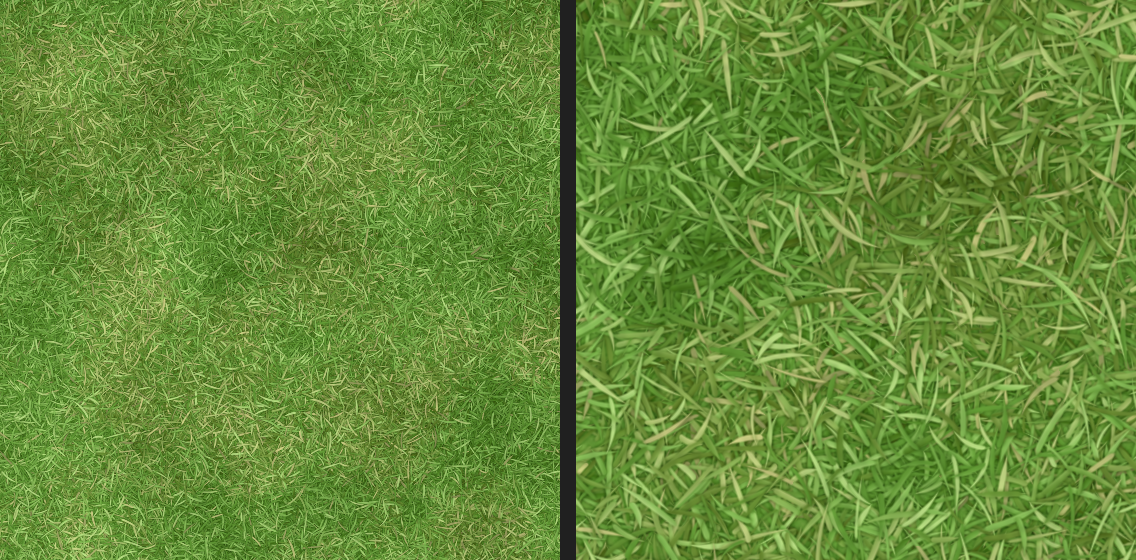
Left, the full canvas; right, a detail of the centre.
Write a three.js fragment shader that draws this texture.

```glsl
// A mown lawn seen from above: fine curved blades pointing every way.
// Turned grids of blades are stacked from dark and deep to bright and high,
// each blade casting a soft shadow; broad noise makes lush and dry patches.
varying vec2 vUv;

const int LAYERS = 22;
const float CELLS_DEEP = 48.0;      // blade cells across the canvas, lowest layer
const float CELLS_HIGH = 36.0;      // same, topmost layer
const float BLADE_HALF_WIDTH = 0.00135;
const float EDGE = 0.0009;          // half width of the smoothed edge
const float SHADOW_REACH = 0.0024;
const vec3 SHADOW = vec3(0.14, 0.11, 0.20);   // share of light a shadow takes
const float TONE_MEAN = 0.61;
const float TONE_SPREAD = 0.85;
const float STRAW_SHARE = 0.05;

const vec3 DEEP_GREEN = vec3(0.24, 0.42, 0.07);
const vec3 LEAF_GREEN = vec3(0.37, 0.58, 0.20);
const vec3 LIGHT_GREEN = vec3(0.51, 0.71, 0.33);
const vec3 PALE_GREEN = vec3(0.69, 0.83, 0.49);
const vec3 STRAW = vec3(0.76, 0.74, 0.48);
const vec3 EARTH = vec3(0.42, 0.50, 0.20);
const vec3 DRY_SHIFT = vec3(0.03, -0.055, -0.01);

vec4 hash4(vec3 p) {
  vec4 q = fract(p.xyzx * vec4(0.1031, 0.1030, 0.0973, 0.1099));
  q += dot(q, q.wzxy + 33.33);
  return fract((q.xxyz + q.yzzw) * q.zywx);
}

float valueNoise(vec2 p) {
  vec2 cell = floor(p), f = fract(p);
  f = f * f * (3.0 - 2.0 * f);
  float a = hash4(vec3(cell, 91.0)).x;
  float b = hash4(vec3(cell + vec2(1.0, 0.0), 91.0)).x;
  float c = hash4(vec3(cell + vec2(0.0, 1.0), 91.0)).x;
  float d = hash4(vec3(cell + 1.0, 91.0)).x;
  return mix(mix(a, b, f.x), mix(c, d, f.x), f.y);
}

float fbm(vec2 p) {
  float sum = 0.0, gain = 0.5;
  for (int i = 0; i < 4; i++) {
    sum += gain * valueNoise(p);
    p = mat2(1.6, 1.2, -1.2, 1.6) * p + 17.3;
    gain *= 0.5;
  }
  return sum / 0.9375;
}

vec3 grassRamp(float tone) {
  vec3 c = mix(DEEP_GREEN, LEAF_GREEN, smoothstep(0.0, 0.4, tone));
  c = mix(c, LIGHT_GREEN, smoothstep(0.4, 0.75, tone));
  return mix(c, PALE_GREEN, smoothstep(0.75, 1.1, tone));
}

// Draws one layer of blades over the colour below it.
vec3 addBlades(vec3 below, vec2 uv, float layer, float height, float dry, float lush) {
  float cells = mix(CELLS_DEEP, CELLS_HIGH, height);
  float turn = layer * 2.4;
  mat2 grid = mat2(cos(turn), sin(turn), -sin(turn), cos(turn));
  vec2 p = grid * (uv - 0.5) * cells + 100.0 + layer * 7.37;
  vec2 home = floor(p);

  for (int y = -1; y <= 1; y++) {
    for (int x = -1; x <= 1; x++) {
      vec2 cell = home + vec2(float(x), float(y));
      vec4 place = hash4(vec3(cell, layer + 1.0));
      vec4 look = hash4(vec3(cell, layer + 41.0));

      // Blade space: along runs from -1 at the root to 1 at the tip
      vec2 q = p - cell - place.xy;
      float angle = place.z * 6.2832;
      vec2 dir = vec2(cos(angle), sin(angle));
      float halfLength = mix(0.3, 0.88, place.w);
      float along = dot(q, dir) / halfLength;
      float bend = (look.x - 0.5) * 0.5 * halfLength;
      float across = dot(q, vec2(-dir.y, dir.x)) - bend * (along * along - 0.4);
      across /= cells;

      // Pointed tip, narrower root
      float taper = smoothstep(1.1, 0.0, along) * smoothstep(-1.1, -0.7, along);
      float halfWidth = BLADE_HALF_WIDTH * mix(0.6, 1.4, look.y) * taper;
      float ends = smoothstep(1.0, 0.8, abs(along));
      float d = abs(across) - halfWidth;
      float cover = smoothstep(EDGE, -EDGE, d) * ends;
      float shade = smoothstep(SHADOW_REACH, 0.0, d) * ends;

      // Colour: own tone, brighter when high, one side of the rib lit
      float tone = TONE_MEAN + 0.3 * (height - 0.6) + (look.z - 0.5) * TONE_SPREAD;
      tone += 0.10 * along + 0.08 * clamp(across / BLADE_HALF_WIDTH, -1.0, 1.0);
      tone += 0.4 * lush;
      float dryness = smoothstep(0.35, 0.9, fract(look.w * 7.0) + 0.8 * dry - 0.35);
      vec3 blade = grassRamp(tone) + DRY_SHIFT * dryness;
      float isStraw = step(look.w, STRAW_SHARE * (0.3 + 1.8 * dry));
      blade = mix(blade, STRAW * (0.75 + 0.3 * look.z), isStraw * 0.8);

      below *= 1.0 - SHADOW * shade;
      below = mix(below, blade, cover);
    }
  }
  return below;
}

void main() {
  // Broad patches
  float dry = smoothstep(0.3, 0.72, fbm(vUv * 6.0 + 3.7));
  float lush = fbm(vUv * 7.0 + 41.0) - 0.5 + 0.25 * (dry - 0.5);

  // Shaded thatch between the blades
  float thatch = fbm(vUv * 130.0);
  vec3 color = grassRamp(0.3 + 0.9 * (thatch - 0.4) + 0.4 * lush);
  color = mix(color, EARTH, 0.6 * dry * smoothstep(0.3, 0.7, thatch));

  for (int i = 0; i < LAYERS; i++) {
    float height = float(i) / float(LAYERS - 1);
    color = addBlades(color, vUv, float(i), height, dry, lush);
  }

  // Fine grain and patch brightness
  color *= 1.0 + 0.12 * (valueNoise(vUv * 230.0) - 0.5) + 0.15 * lush;
  gl_FragColor = vec4(clamp(color, 0.0, 1.0), 1.0);
}
```
